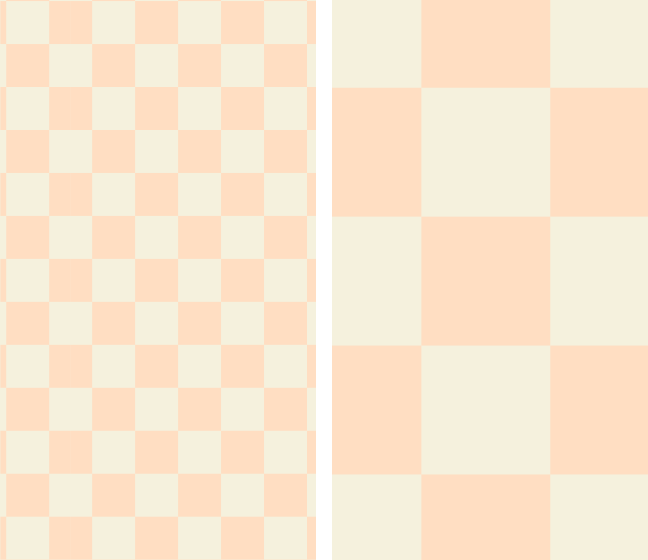
Left: the whole. Right: its middle third, enlarged.
Reproduce this pattern procedurally as a Shadertoy shader.

```glsl
// Pastel checkerboard of cream and peach squares with faint vertical seams.

// Lengths are in canvas heights
const float CELL = 0.07673;                  // side of one square
const vec2 ORIGIN = vec2(0.0111, 0.0006);    // lower left corner of a cream square
const vec3 CREAM = vec3(0.96, 0.945, 0.868);
const vec3 PEACH = vec3(1.0, 0.87, 0.76);
const float SEAM_X = 0.1262;                 // seam through the second column
const float SEAM_WIDTH = 0.0013;
const float SEAM_STRENGTH = 0.15;
const float BORDER_STRENGTH = 0.5;           // pale line along the left side

// Square wave with period 2: +1 in even cells, -1 in odd ones, smooth at the edges
vec2 squareWave(vec2 p, float pixel) {
    vec2 edgeDistance = 0.5 - abs(mod(p + 0.5, 2.0) - 1.0);
    return clamp(edgeDistance / (0.5 * pixel), -1.0, 1.0);
}

// Coverage of a thin vertical line centred on x = center
float verticalLine(float x, float center, float width, float pixel) {
    float overlap = min(x + 0.5 * pixel, center + 0.5 * width)
                  - max(x - 0.5 * pixel, center - 0.5 * width);
    return clamp(overlap / pixel, 0.0, 1.0);
}

void mainImage(out vec4 fragColor, in vec2 fragCoord) {
    float pixel = 1.0 / iResolution.y;
    vec2 pos = fragCoord * pixel;

    // Checker: the product of both waves picks the colour
    vec2 wave = squareWave((pos - ORIGIN) / CELL, pixel / CELL);
    float creamAmount = 0.5 + 0.5 * wave.x * wave.y;
    vec3 color = mix(PEACH, CREAM, creamAmount);

    // Seams show only where the ground is peach
    float seam = SEAM_STRENGTH * verticalLine(pos.x, SEAM_X, SEAM_WIDTH, pixel);
    float border = BORDER_STRENGTH * verticalLine(pos.x, 0.5 * SEAM_WIDTH, SEAM_WIDTH, pixel);
    color = mix(color, CREAM, max(seam, border));

    fragColor = vec4(color, 1.0);
}
```
